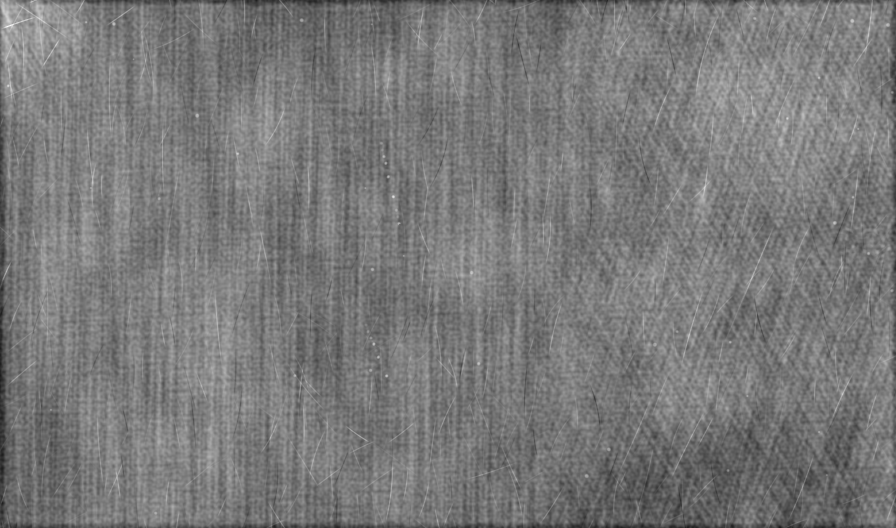
This texture is drawn by a WebGL 2 fragment shader. Its source:

```glsl
#version 300 es
precision highp float;

uniform vec2 u_resolution;
out vec4 fragColor;

vec2 hash(vec2 cell) {
    uvec2 h = uvec2(ivec2(cell) + 4096) * uvec2(1597u, 3571u);
    h = (h.x ^ (h.y << 8u)) * uvec2(74531u, 91193u);
    h = (h ^ (h >> 15u)) * 73529u;
    h ^= h >> 13u;
    h *= 60493u;
    return vec2((h >> 8u) & 0xffffu) / 65535.0;
}

float gradientDot(vec2 cell, vec2 offset) {
    float angle = 6.2832 * hash(cell).x;
    return dot(vec2(cos(angle), sin(angle)), offset);
}

float noise(vec2 p) {
    vec2 i = floor(p), f = p - i;
    vec2 s = f * f * f * (f * (f * 6.0 - 15.0) + 10.0);
    vec2 e = vec2(1, 0);
    return mix(mix(gradientDot(i, f), gradientDot(i + e, f - e), s.x),
               mix(gradientDot(i + e.yx, f - e.yx), gradientDot(i + 1.0, f - 1.0), s.x), s.y);
}

// x runs across the stroke, y along it; a positive lean tips the top to the right
vec2 strokeFrame(vec2 p, float lean) {
    float c = cos(lean), s = sin(lean);
    return vec2(c * p.x - s * p.y, s * p.x + c * p.y);
}

float brushed(vec2 p, float lean, vec2 frequency) {
    return noise(strokeFrame(p, lean) * frequency);
}

float glow(vec2 p, vec2 center, vec2 radius) {
    vec2 d = (p - center) / radius;
    return exp(-dot(d, d));
}

// Thin, slightly bowed lines, one per grid cell
float scratches(vec2 p, float cells, float lean, float spread, float px) {
    vec2 home = floor(p * cells);
    float sum = 0.0;
    for (int k = 0; k < 9; k++) {
        vec2 cell = home + vec2(k % 3, k / 3) - 1.0;
        vec2 place = hash(cell + cells * 31.0), look = hash(cell + cells * 57.0 + 200.0);
        vec2 d = strokeFrame(p * cells - cell - place, lean + spread * (look.x - 0.5));
        d.x += (place.y - 0.5) * 0.3 * d.y * d.y;
        float line = clamp((0.0011 + 0.5 * px - abs(d.x) / cells) / px, 0.0, 1.0);
        float reach = 0.3 + 0.55 * place.x;
        sum += line * (1.0 - smoothstep(0.5 * reach, reach, abs(d.y))) * look.y * look.y;
    }
    return sum;
}

float specks(vec2 p, float px) {
    vec2 cell = floor(p * 15.0), pick = hash(cell + 700.0);
    vec2 center = (cell + 0.2 + 0.6 * hash(cell + 900.0)) / 15.0;
    float radius = 0.001 + 0.0025 * pick.y;
    return step(0.9, pick.x) * (1.0 - smoothstep(radius - px, radius + px, length(p - center)));
}

float dottedTrail(vec2 p, vec2 start, vec2 end, float px) {
    vec2 run = end - start;
    float size = length(run), along = dot(p - start, run) / size;
    float across = dot(p - start, vec2(run.y, -run.x)) / size + 0.003 * noise(vec2(along * 60.0, 3.0));
    float dist = length(vec2((fract(along / 0.013) - 0.5) * 0.013, across));
    float dots = 1.0 - smoothstep(0.0025 - px, 0.0025 + px, dist);
    return dots * step(0.0, along) * step(along, size) * hash(vec2(floor(along / 0.013), 50)).x;
}

void main() {
    float px = 1.0 / u_resolution.y;
    vec2 p = gl_FragCoord.xy * px;
    float width = u_resolution.x * px;
    float right = smoothstep(0.8, 1.3, p.x + 0.15 * noise(p * 4.0));
    float corner = glow(p, vec2(0, 1), vec2(0.13, 0.2));
    float scuffed = glow(p, vec2(0.75, 0.2), vec2(0.2, 0.2));
    float rim = min(min(p.x, width - p.x), min(p.y, 1.0 - p.y));

    // Cloudy base
    float tone = 0.462 + 0.09 * noise(p * 2.7 + 3.0) + 0.07 * noise(p * 6.0) + 0.06 * noise(p * vec2(15, 11));
    tone += 0.06 * glow(p, vec2(0.27, 0.45), vec2(0.22, 0.5));
    tone += 0.08 * glow(p, vec2(1.5, 0.75), vec2(0.28, 0.25));
    tone += 0.06 * glow(p, vec2(0.93, 0.53), vec2(0.14, 0.2));
    tone -= 0.09 * glow(p, vec2(1.25, 0.06), vec2(0.45, 0.14));
    tone -= 0.06 * glow(p, vec2(0.7, 1.0), vec2(0.5, 0.12));
    tone -= 0.1 * glow(p, vec2(0.0, 0.5), vec2(0.08, 0.3));
    tone += 0.22 * corner + 0.12 * glow(p, vec2(width, 0.12), vec2(0.05, 0.3));

    // Brushed grain, upright on the left and leaning on the right
    float upright = 0.13 * brushed(p, 0.02, vec2(130, 4)) + 0.1 * brushed(p, -0.03, vec2(65, 2.5));
    float leaning = 0.14 * brushed(p, 0.38, vec2(120, 6)) + 0.1 * brushed(p, 0.2, vec2(100, 5));
    tone += mix(upright, leaning, right * 0.75);
    tone += 0.08 * brushed(p, -0.55, vec2(125, 9)) * (0.4 + right + 2.0 * corner);
    tone += 0.06 * brushed(p, 1.55, vec2(120, 14)) + 0.11 * noise(p * 137.0 + 40.0);

    // Scratches
    tone += 0.16 * scratches(p, 9.0, mix(0.0, 0.3, right), 0.4, px);
    tone += 0.13 * scratches(p, 17.0, mix(0.05, 0.35, right), 0.9, px);
    tone -= 0.12 * scratches(p + 5.0, 13.0, 0.1, 0.8, px);
    float border = 1.0 - smoothstep(0.0, 0.16, rim);
    tone += 0.3 * scratches(p + 2.0, 12.0, -0.45, 1.2, px) * (scuffed + 0.6 * border);
    tone += 0.28 * scratches(p + 7.0, 15.0, 0.5, 1.5, px) * (0.7 * scuffed + 0.7 * border + corner);

    // Rippled scuff on the right edge
    float ripple = sin(310.0 * p.y + 40.0 * p.x + 5.0 * noise(p * 25.0)) * noise(p * vec2(90, 40));
    tone += 0.4 * max(ripple, 0.0) * glow(p, vec2(width - 0.05, 0.54), vec2(0.07, 0.05));

    // Specks and dotted trails
    tone += 0.22 * specks(p, px);
    tone += 0.35 * dottedTrail(p, vec2(0.72, 0.735), vec2(0.757, 0.575), px);
    tone += 0.35 * dottedTrail(p, vec2(0.69, 0.39), vec2(0.74, 0.27), px);

    // Worn dark rim
    tone -= 0.17 * (1.0 - smoothstep(0.0, 0.012, rim + 0.006 * noise(p * 30.0)));
    fragColor = vec4(vec3(clamp(tone, 0.0, 1.0)), 1);
}
```
